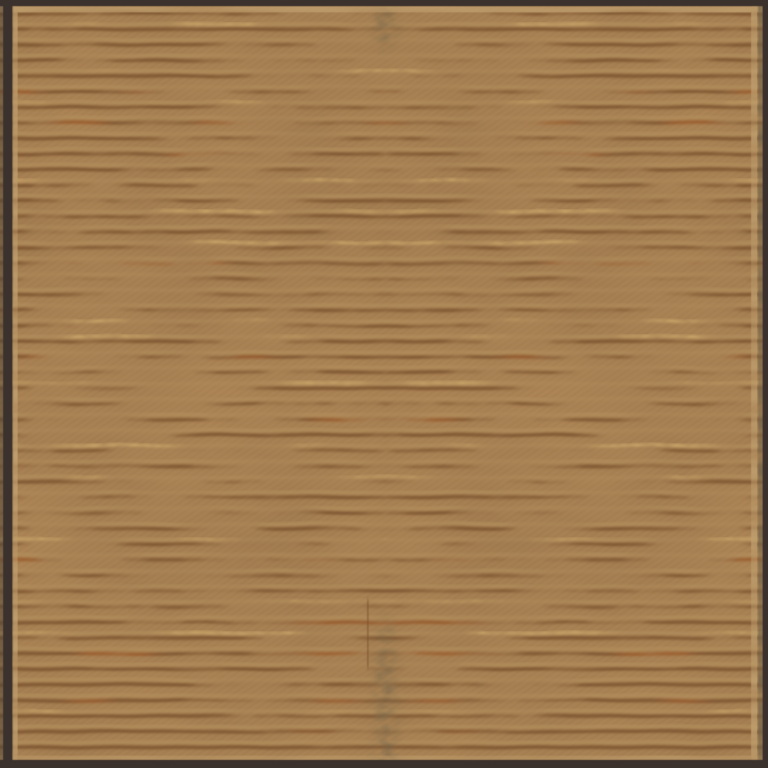
Reproduce this texture procedurally as a Shadertoy shader.

```glsl
// Mirrored wooden panel with fine horizontal grooves, pale worn edges and a dark frame.

const float ROWS = 49.2;
const vec2 PANEL_MIN = vec2(0.0160, 0.0105);
const vec2 PANEL_MAX = vec2(0.9930, 0.9920);
const vec3 WOOD = vec3(0.650, 0.500, 0.322);
const vec3 WOOD_LIGHT = vec3(0.695, 0.550, 0.355);
const vec3 GROOVE = vec3(0.475, 0.315, 0.175);
const vec3 RUST = vec3(0.600, 0.350, 0.165);
const vec3 STREAK = vec3(0.770, 0.625, 0.395);
const vec3 WORN_EDGE = vec3(0.750, 0.620, 0.430);
const vec3 WEATHERED = vec3(0.460, 0.400, 0.290);
const vec3 FRAME = vec3(0.235, 0.195, 0.175);

float hash(float n) {
    return fract(sin(n * 12.9898) * 4375.85);
}

vec2 gradientAt(vec2 cell) {
    float angle = 6.2832 * hash(dot(cell, vec2(1.37, 7.91)));
    return vec2(cos(angle), sin(angle));
}

// Gradient noise, roughly -0.7 to 0.7
float noise(vec2 p) {
    vec2 i = floor(p), f = p - i;
    vec2 u = f * f * f * (f * (f * 6.0 - 15.0) + 10.0);
    float a = dot(gradientAt(i), f);
    float b = dot(gradientAt(i + vec2(1, 0)), f - vec2(1, 0));
    float c = dot(gradientAt(i + vec2(0, 1)), f - vec2(0, 1));
    float d = dot(gradientAt(i + vec2(1, 1)), f - vec2(1, 1));
    return mix(mix(a, b, u.x), mix(c, d, u.x), u.y);
}

float bell(float d, float width) {
    return exp(-d * d / (width * width));
}

// Soft-edged interval mask
float band(float v, float lo, float hi, float soft) {
    return smoothstep(lo - soft, lo + soft, v) * (1.0 - smoothstep(hi - soft, hi + soft, v));
}

// How deeply grooves are cut across the panel: m is distance from the mirror axis
float grooveDepth(float m, float y) {
    float ends = smoothstep(0.12, 0.42, abs(y - 0.47));
    float corners = ends * smoothstep(0.12, 0.42, m);
    float core = bell(m, 0.26) * bell(y - 0.56, 0.23);
    float foot = 1.0 - smoothstep(0.08, 0.25, y);
    float rim = smoothstep(0.445, 0.485, m);
    return 0.45 * corners + 0.32 * core + 0.25 * foot + 0.4 * rim;
}

vec3 grooves(vec3 color, float m, float y) {
    float wobble = 0.10 * noise(vec2(m * 16.0, y * 30.0));
    float coord = y * ROWS + 0.17 + wobble;
    float row = floor(coord), d = coord - row - 0.5;
    float along = noise(vec2(m * 9.0, row * 7.31));
    float fine = noise(vec2(m * 38.0, row * 3.77));

    // Raised lip, then the dark cut
    float depth = smoothstep(-0.28, 0.50, along + 0.25 * fine + grooveDepth(m, y) - 0.08);
    color = mix(color, WOOD_LIGHT, bell(d - 0.30, 0.16) * (0.3 + 0.5 * depth));
    float rusty = step(0.72, hash(row + 3.0)) * smoothstep(0.0, 0.3, noise(vec2(m * 7.0, row * 5.3)));
    color = mix(color, mix(GROOVE, RUST, rusty), 0.72 * depth * bell(d, 0.15));

    // Scattered pale streaks along a few rows
    float chosen = step(0.70, hash(row * 1.7 + 8.0));
    float reach = smoothstep(0.0, 0.28, noise(vec2(m * 7.0, row * 4.19 + 20.0)));
    float broken = 0.65 + 0.6 * noise(vec2(m * 75.0, y * 90.0));
    return mix(color, STREAK, chosen * reach * broken * bell(d - 0.33, 0.14));
}

// Weathered mirror seam near the top and bottom, with a short split beside it
vec3 seam(vec3 color, vec2 p) {
    float ends = max(smoothstep(0.92, 0.96, p.y), 1.0 - smoothstep(0.14, 0.22, p.y));
    float ripple = 0.5 + noise(vec2(p.x * 70.0, p.y * 110.0));
    color = mix(color, WEATHERED, 0.55 * ends * ripple * bell(p.x - 0.502, 0.014));
    float split = band(p.y, 0.13, 0.22, 0.006) * bell(p.x - 0.479, 0.0014);
    return mix(color, GROOVE, 0.5 * split);
}

vec3 wornEdges(vec3 color, vec2 p, float soft) {
    float patchy = 0.62 + 0.6 * noise(vec2(p.x * 12.0, p.y * 48.0));
    float left = band(p.x, 0.016, 0.023, soft);
    float right = band(p.x, 0.978, 0.986, soft);
    float top = band(p.y, 0.984, 0.992, soft);
    float bottom = 0.5 * band(p.y, 0.010, 0.016, soft);
    color = mix(color, WORN_EDGE, patchy * max(max(left, right), max(top, bottom)));
    float grey = max(smoothstep(0.985, 0.989, p.x), 0.5 * (1.0 - smoothstep(0.016, 0.019, p.x)));
    return mix(color, WEATHERED, grey * patchy);
}

void mainImage(out vec4 fragColor, in vec2 fragCoord) {
    vec2 p = fragCoord / iResolution.xy;
    float soft = max(0.0013, 0.75 / iResolution.y);
    float m = abs(p.x - 0.502);

    // Broad tone and fine slanted fibre
    float tone = noise(vec2(m * 6.0, p.y * 5.0)) + 0.5 * noise(vec2(m * 14.0, p.y * 60.0));
    float fibre = sin(6.2832 * (p.x * 85.0 - p.y * 125.0));
    vec3 color = WOOD * (1.0 + 0.045 * tone + 0.012 * fibre);

    color = grooves(color, m, p.y);
    color = seam(color, p);
    color = wornEdges(color, p, soft);

    // Frame, with a sliver of the neighbouring panel at the far left
    float inside = band(p.x, PANEL_MIN.x, PANEL_MAX.x, soft) + 0.65 * (1.0 - smoothstep(0.004 - soft, 0.004 + soft, p.x));
    inside *= band(p.y, PANEL_MIN.y, PANEL_MAX.y, soft);
    fragColor = vec4(mix(FRAME, color, inside), 1.0);
}
```
